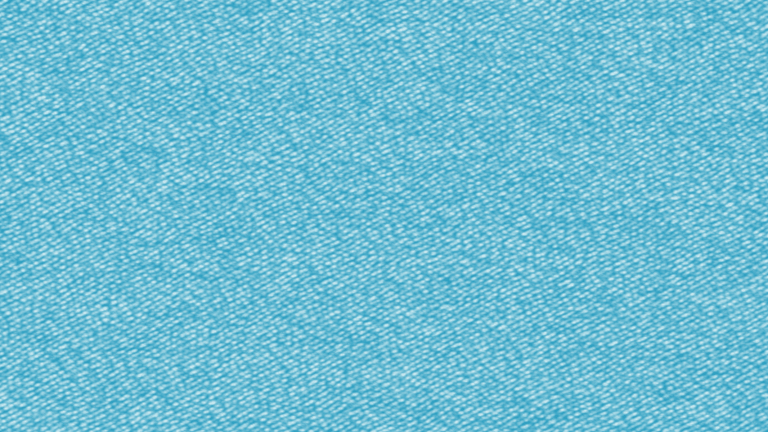
This texture is drawn by a WebGL 2 fragment shader. Its source:

```glsl
#version 300 es
precision highp float;

uniform vec2 u_resolution;
out vec4 fragColor;

const float twillSlope = 0.54;

vec3 hash3(vec2 cell) {
    vec3 h = fract(cell.xyx * vec3(0.1031, 0.1030, 0.0973));
    h += dot(h, h.yxz + 33.33);
    return fract((h.xxy + h.yzz) * h.zyx);
}

// Distance to the nearest jittered cell point
float cellular(vec2 p) {
    vec2 cell = floor(p);
    float nearest = 4.0;
    for (int y = -1; y <= 1; y++) {
        for (int x = -1; x <= 1; x++) {
            vec2 id = cell + vec2(x, y);
            vec2 toPoint = id + hash3(id + 300.0).xy - p;
            nearest = min(nearest, dot(toPoint, toPoint));
        }
    }
    return sqrt(nearest);
}

// Short, nearly level stitches stepping up along twill rows
float twillStitches(vec2 p) {
    const float spacing = 1.08;
    float row = floor(p.y - twillSlope * p.x);
    float sum = 0.0;
    for (int j = -1; j <= 1; j++) {
        float id = row + float(j);
        float shift = hash3(vec2(id + 500.0, 71.0)).x;
        float column = floor(p.x / spacing - shift);
        for (int i = -1; i <= 1; i++) {
            vec2 cell = vec2(column + float(i), id);
            vec3 rnd = hash3(cell + 500.0);
            float centerX = spacing * (cell.x + shift + mix(0.2, 0.8, rnd.x));
            float centerY = id + mix(0.36, 0.64, rnd.y) + twillSlope * centerX;
            vec2 d = p - vec2(centerX, centerY);
            d.y -= 0.14 * d.x;
            float weight = mix(0.3, 1.3, rnd.z);
            sum += weight * exp(-d.x * d.x / 0.19 - d.y * d.y / 0.07);
        }
    }
    return 1.0 - exp(-1.6 * sum);
}

// Broad wear, mostly stretched along the weft
float fadedPatches(vec2 p) {
    float bands = sin(p.y * 23.0 + 1.6 * sin(p.x * 3.7 + 1.0));
    bands += sin(p.y * 47.0 - p.x * 4.0 + 2.0 * sin(p.x * 6.1));
    float blotches = sin(p.x * 13.0 + 2.0 * sin(p.y * 9.0))
                   * sin(p.y * 17.0 + 1.5 * sin(p.x * 11.0));
    return 0.5 * bands + blotches;
}

void main() {
    vec2 p = gl_FragCoord.xy / u_resolution.y;
    vec2 thread = p * 74.0;

    // Uneven weave
    thread += 0.15 * vec2(sin(p.y * 31.0 + 3.0 * sin(p.x * 5.0)),
                          sin(p.x * 27.0 + 2.0 * sin(p.y * 13.0)));

    // Stitches, grooves between rows, fibre grain and weft streaks
    float tone = 0.145 + 0.82 * twillStitches(thread);
    tone -= 0.09 * cos(6.2832 * (thread.y - twillSlope * thread.x));
    tone += 0.45 * (0.47 - cellular(thread * vec2(1.3, 1.9)));
    tone += 0.13 * (0.47 - cellular(thread * vec2(0.27, 0.45)));
    tone += 0.11 * (0.47 - cellular(thread * vec2(0.08, 0.50)));
    tone += 0.022 * fadedPatches(p);

    // Dyed blue to bleached thread
    vec3 color = mix(vec3(0.20, 0.635, 0.765), vec3(0.75, 0.89, 0.925),
                     clamp(tone, -0.02, 1.05));
    fragColor = vec4(color, 1.0);
}
```
